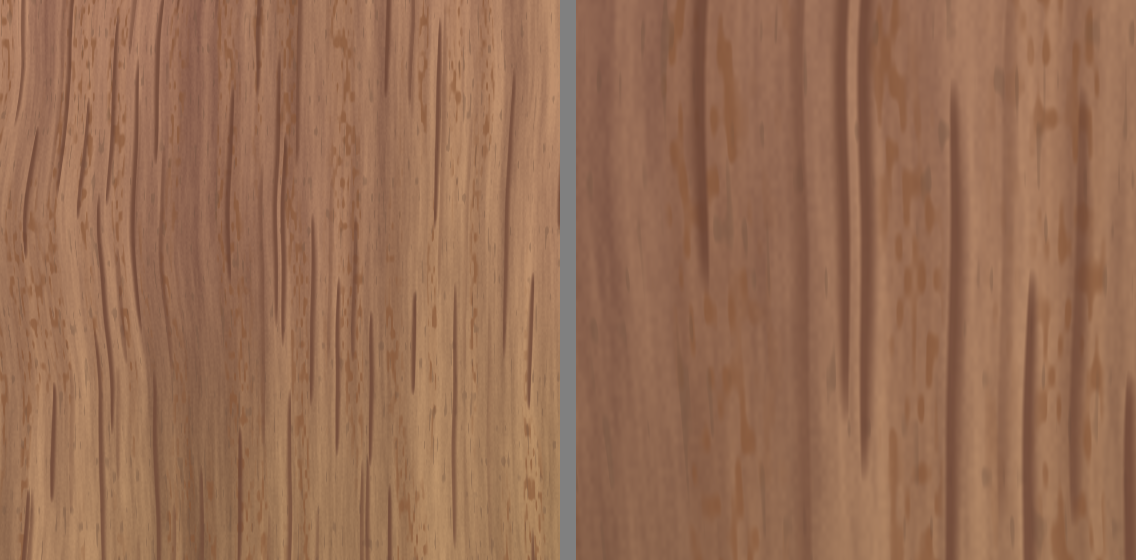
Left: the whole. Right: its middle third, enlarged.
Reproduce this texture procedurally as a Shadertoy shader.

```glsl
// Brown oak veneer: upright wavy grain, soft dark bands, ray flecks and rows of pores.

float hash(vec2 p) {
    vec3 q = fract(p.xyx * vec3(0.1031, 0.1030, 0.0973));
    q += dot(q, q.yzx + 33.33);
    return fract((q.x + q.y) * q.z);
}

float noise(vec2 p) {
    vec2 cell = floor(p), f = fract(p);
    f = f * f * (3.0 - 2.0 * f);
    float low = mix(hash(cell), hash(cell + vec2(1, 0)), f.x);
    float high = mix(hash(cell + vec2(0, 1)), hash(cell + vec2(1, 1)), f.x);
    return mix(low, high, f.y);
}

// Noise around zero, stretched by different frequencies across and along the grain
float grain(vec2 p, float across, float along) {
    return noise(p * vec2(across, along) + across * 1.7) - 0.5;
}

float bell(float x, float width) {
    return exp(-x * x / (width * width));
}

// One layer of long tapered flecks, crisp on one side and soft on the other
float rayFlecks(vec2 p, float columns, float seed) {
    float column = floor(p.x * columns);
    float y = p.y / 0.56 + hash(vec2(column, seed)) * 7.0;
    vec2 id = vec2(column, floor(y) + seed * 13.0);
    float size = hash(id + 5.3);
    float v = (fract(y) - 0.5) / mix(0.16, 0.48, size);
    float taper = sqrt(max(1.0 - v * v, 0.0));
    float center = (column + mix(0.25, 0.75, hash(id + 2.1))) / columns;
    float d = p.x - center - 0.003 * v;
    float side = hash(id + 8.7) > 0.4 ? 1.0 : -1.0;
    float reach = d * side > 0.0 ? 0.010 : 0.0038;
    float body = 1.0 - smoothstep(0.15, 1.0, abs(d) / (reach * (0.3 + 0.7 * taper)));
    float strength = smoothstep(0.38, 0.95, hash(id + 17.9));
    return body * smoothstep(0.0, 0.6, taper) * strength;
}

void mainImage(out vec4 fragColor, in vec2 fragCoord) {
    vec2 uv = fragCoord / iResolution.y;

    // Bend the grain, more strongly towards the left
    vec2 p = uv;
    float bend = mix(0.055, 0.018, smoothstep(0.1, 0.6, uv.x));
    p.x += bend * grain(uv, 3.0, 3.2) + 0.005 * grain(uv, 9.0, 9.0);

    // Broad bands
    float tone = 0.75 + 0.42 * grain(p, 8.0, 0.9);
    tone -= 0.42 * bell(p.x - 0.355, 0.032) * (0.8 + 0.6 * grain(p, 5.0, 2.5));
    tone -= 0.30 * bell(p.x - 0.02 - 0.045 * uv.y, 0.026);
    tone -= 0.15 * bell(p.x - 0.68, 0.03);

    // Streaks and fibres, from wide to fine
    tone += 0.36 * grain(p, 31.0, 1.3);
    tone += 0.30 * grain(p, 77.0, 2.4);
    tone += 0.22 * grain(p, 170.0, 6.0);
    tone += 0.16 * grain(p, 310.0, 26.0);
    tone += 0.10 * grain(uv, 420.0, 210.0);

    vec3 color = mix(vec3(0.45, 0.31, 0.24), vec3(0.72, 0.55, 0.41), clamp(tone, 0.05, 1.08));

    // Drift from rosy at the top to honey at the bottom
    float honey = 0.5 - uv.y + grain(uv, 4.0, 2.0);
    color += honey * vec3(-0.004, 0.016, -0.012);

    // Rows of short rusty pores
    float row = smoothstep(0.52, 0.80, noise(p * vec2(52.0, 2.2) + 9.0));
    float pore = smoothstep(0.50, 0.85, noise(p * vec2(230.0, 52.0) + 3.0));
    color = mix(color, vec3(0.52, 0.33, 0.21), row * (0.10 + 0.55 * pore));

    // Sparse grey pits
    float pit = smoothstep(0.80, 0.95, noise(p * vec2(250.0, 34.0) + 61.0));
    color = mix(color, vec3(0.43, 0.32, 0.25), 0.35 * pit);

    // Ray flecks
    float fleck = 0.0;
    for (int i = 0; i < 3; i++) {
        float layer = float(i);
        fleck = max(fleck, rayFlecks(p + 0.013 * layer, 13.0 + 5.0 * layer, layer + 1.0));
    }
    color = mix(color, vec3(0.41, 0.26, 0.20), 0.78 * fleck);

    fragColor = vec4(color, 1.0);
}
```
